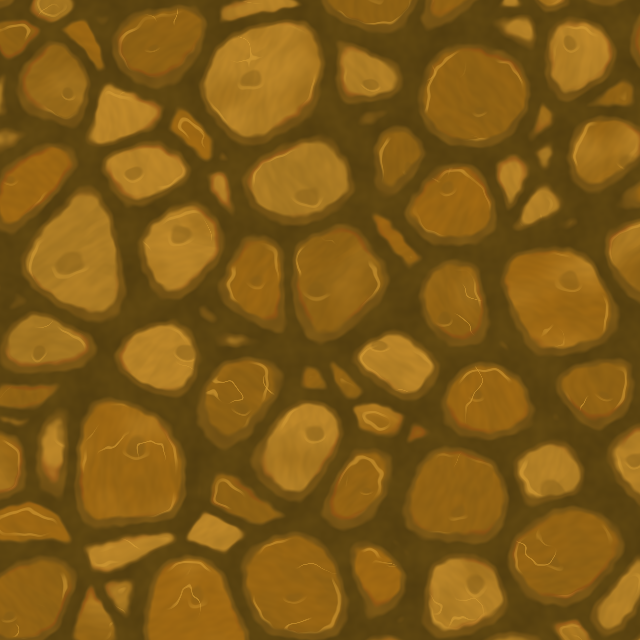
Write a Shadertoy shader that draws this texture.

```glsl
const float CELLS = 6.1;          // large stones across the canvas
const int PEBBLES = 2;            // candidate pebbles per cell
const vec2 BIG_RADIUS = vec2(0.38, 0.72);
const vec2 PEBBLE_RADIUS = vec2(0.12, 0.34);
const float JITTER = 0.78;
const float MORTAR = 0.042;       // half width of the joints, in cells
const float WARP = 0.13;
const float WOBBLE = 0.016;

const vec3 JOINT = vec3(0.355, 0.262, 0.062);
const vec3 SHADE = vec3(0.46, 0.325, 0.08);
const vec3 BROWN = vec3(0.55, 0.375, 0.075);
const vec3 OCHRE = vec3(0.62, 0.405, 0.07);
const vec3 TAN = vec3(0.64, 0.46, 0.13);
const vec3 PALE = vec3(0.73, 0.52, 0.155);
const vec3 RUST = vec3(0.55, 0.29, 0.07);
const vec3 GLINT = vec3(0.84, 0.62, 0.21);

vec3 hash3(vec3 p) {
    p = fract(p * vec3(0.1031, 0.1030, 0.0973));
    p += dot(p, p.yxz + 33.33);
    return fract((p.xxy + p.yxx) * p.zyx);
}

float gradDot(vec2 corner, vec2 offset) {
    float a = 6.2832 * hash3(vec3(corner, 7.0)).x;
    return dot(vec2(cos(a), sin(a)), offset);
}

// Gradient noise, roughly -0.7 to 0.7
float noise(vec2 p) {
    vec2 i = floor(p), f = p - i;
    vec2 u = f * f * f * (f * (f * 6.0 - 15.0) + 10.0);
    vec2 e = vec2(0.0, 1.0);
    return mix(mix(gradDot(i, f), gradDot(i + e.yx, f - e.yx), u.x),
               mix(gradDot(i + e.xy, f - e.xy), gradDot(i + 1.0, f - 1.0), u.x), u.y);
}

vec2 noise2(vec2 p) {
    return vec2(noise(p), noise(p + 41.7));
}

// Site centre in xy and radius in z; index 0 is the large stone
vec3 site(vec2 cell, int index) {
    vec3 h = hash3(vec3(cell + 60.0, float(index) * 19.0 + 3.0));
    if (index == 0)
        return vec3(cell + 0.5 + (h.xy - 0.5) * JITTER, mix(BIG_RADIUS.x, BIG_RADIUS.y, h.z));
    return vec3(cell + h.xy, mix(PEBBLE_RADIUS.x, PEBBLE_RADIUS.y, h.z));
}

// Power diagram: returns the owning stone and its rounded border distance
vec3 findStone(vec2 p, out float border) {
    vec2 home = floor(p);
    vec3 stone = vec3(0.0);
    float best = 1e3;
    for (int y = -2; y <= 2; y++)
    for (int x = -2; x <= 2; x++)
    for (int k = 0; k <= PEBBLES; k++) {
        vec3 s = site(home + vec2(x, y), k);
        vec2 v = p - s.xy;
        float power = dot(v, v) - s.z * s.z;
        if (power < best) { best = power; stone = s; }
    }
    float sharp = clamp(7.0 / stone.z, 13.0, 38.0);
    float sum = 0.0;
    for (int y = -2; y <= 2; y++)
    for (int x = -2; x <= 2; x++)
    for (int k = 0; k <= PEBBLES; k++) {
        vec3 s = site(home + vec2(x, y), k);
        float gap = length(s.xy - stone.xy);
        if (gap < 1e-4) continue;
        vec2 v = p - s.xy;
        float d = (dot(v, v) - s.z * s.z - best) / (2.0 * gap);
        sum += exp(-sharp * d);
    }
    border = -log(sum + 1e-9) / sharp;
    return stone;
}

float line(float d, float width) {
    return 1.0 - smoothstep(0.3 * width, width, abs(d));
}

vec3 stoneColor(vec2 p, vec3 stone, float d) {
    vec3 id = hash3(vec3(stone.xy * 37.0, 5.0));
    vec2 local = (p - stone.xy) / stone.z;

    // Brushed patches along a direction of the stone's own
    float a = 6.2832 * id.z;
    vec2 along = mat2(cos(a), sin(a), -sin(a), cos(a)) * p;
    float broad = noise(p * 2.2 + id.xy * 9.0);
    float brush = noise(along * vec2(2.5, 6.0) + broad);
    float patches = 0.6 * broad + 0.35 * smoothstep(-0.15, 0.15, brush) - 0.17;
    float light = clamp(id.x + patches * 0.75 + 0.12 * local.y, 0.0, 1.0);
    float pale = smoothstep(0.3, 0.65, id.y + 0.25 * broad);
    vec3 col = mix(mix(BROWN, OCHRE, light), mix(TAN, PALE, light), pale);
    col *= 1.0 + 0.05 * noise(along * vec2(7.0, 16.0));

    // Shallow dimple with a lit lower lip
    vec2 q = local - (id.zx - 0.5) * 0.8 + 0.09 * noise2(p * 5.0);
    float pit = length(q * vec2(1.0, 1.25)) - mix(0.09, 0.22, id.y);
    float big = step(0.35, stone.z);
    col = mix(col, SHADE * 1.08, 0.4 * big * (1.0 - smoothstep(-0.05, 0.03, pit)));
    col = mix(col, GLINT, 0.35 * big * line(pit - 0.03, 0.04) * smoothstep(0.0, 0.15, -q.y));

    // Short glinting cracks and a broken chipped rim
    float crack = line(noise(p * 2.7 + 13.0) + 0.15 * noise(p * 8.0), 0.025);
    col = mix(col, GLINT, 0.6 * crack * smoothstep(0.22, 0.4, noise(p * 1.9 + 70.0)));
    float rim = line(d - 0.11 - 0.05 * noise(p * 4.0), 0.018);
    col = mix(col, GLINT, 0.55 * rim * smoothstep(0.05, 0.3, noise(p * 2.1 + 25.0)));
    return col;
}

void mainImage(out vec4 fragColor, in vec2 fragCoord) {
    vec2 p = fragCoord / iResolution.y * CELLS;
    vec2 bent = p + WARP * noise2(p * 1.3) + WOBBLE * noise2(p * 7.0);
    float border;
    vec3 stone = findStone(bent, border);
    float d = border + 0.022 * noise(p * 9.0);

    // Wider shaded flank toward the lower side
    float lower = smoothstep(0.2, -0.7, (bent.y - stone.y) / stone.z);
    float flank = mix(0.03, 0.065, lower) * smoothstep(0.08, 0.45, stone.z);
    vec3 col = stoneColor(bent, stone, d);
    float rust = smoothstep(0.0, 0.35, noise(p * 1.7 + 90.0));
    col = mix(col, RUST, 0.6 * rust * line(d - MORTAR - flank, 0.05));
    vec3 edge = SHADE * (1.0 + 0.12 * noise(p * 6.0));
    col = mix(edge, col, smoothstep(-0.012, 0.028, d - MORTAR - flank));

    vec3 joint = JOINT * (1.0 + 0.13 * noise(p * 3.0) + 0.06 * noise(p * 11.0));
    col = mix(joint, col, smoothstep(-0.018, 0.022, d - MORTAR));
    fragColor = vec4(col, 1.0);
}
```
